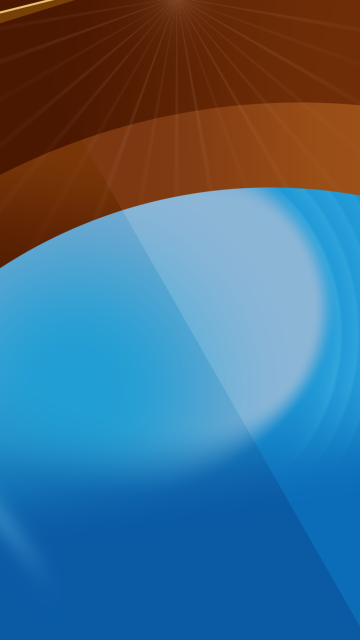
Give the GLSL for this background, as a WebGL 2 fragment shader.

```glsl
#version 300 es
precision highp float;

uniform vec2 u_resolution;
out vec4 outColor;

#define RAY_COUNT 36.0
#define RAY_WIDTH 0.012
#define RAY_STRENGTH 0.13
#define RAY_CENTER vec2(0.491, 1.785)
#define HILL vec3(0.752, -0.116, 1.373)
#define BAND vec3(0.833, -0.331, 1.824)
#define BLOB_CENTER vec2(0.44, 0.921)
#define GLOW_CENTER vec2(0.208, 0.69)
#define SHEEN_START vec2(0.006, 1.778)
#define RIBBONS 4

const float TAU = 6.2831853;

// Antialiased coverage: 1 where the signed distance is negative
float fill(float d) {
    float w = 0.75 / u_resolution.x;
    return smoothstep(w, -w, d);
}

// Circle packed as center.xy, radius
float circle(vec2 p, vec3 c) {
    return length(p - c.xy) - c.z;
}

float ellipse(vec2 q, vec2 radii) {
    return (length(q / radii) - 1.0) * min(radii.x, radii.y);
}

// Evenly spaced beams fanning out of one point
float rays(vec2 p) {
    vec2 q = p - RAY_CENTER;
    float r = length(q);
    float turn = atan(q.x, -q.y) / TAU * RAY_COUNT;
    float angle = abs(fract(turn + 0.5) - 0.5) * TAU / RAY_COUNT;
    float soft = 0.006 + 0.0012 / max(r, 0.02);
    float beam = smoothstep(RAY_WIDTH + soft, RAY_WIDTH - soft, angle);
    float vary = 0.75 + 0.25 * sin(floor(turn + 0.5) * 2.4);
    return beam * vary * mix(1.0, 0.3, smoothstep(0.15, 0.65, r));
}

vec3 brownLayer(vec2 p, float sheen) {
    vec3 upper = mix(vec3(0.29, 0.09, 0.0), vec3(0.37, 0.14, 0.01), smoothstep(0.1, 0.9, p.x));
    upper += vec3(0.06, 0.035, 0.015) * sheen * smoothstep(0.1, 1.0, p.x + 0.3 * (1.78 - p.y));

    // Lighter band above the hill
    vec3 lower = mix(vec3(0.34, 0.12, 0.01), vec3(0.47, 0.21, 0.03),
                     smoothstep(1.03, 1.4, p.y + 0.15 * p.x));
    vec3 lit = mix(vec3(0.49, 0.22, 0.07), vec3(0.61, 0.31, 0.09), smoothstep(0.35, 1.0, p.x));
    lower = mix(lower, lit, sheen);
    vec3 col = mix(upper, lower, fill(circle(p, BAND)));

    // Beams and the light at their origin
    float core = exp(-length(p - RAY_CENTER) * 18.0);
    col = mix(col, vec3(0.88, 0.66, 0.52), rays(p) * RAY_STRENGTH + core * 0.28);

    // Gilded rim in the corner
    float rim = p.y - 1.743 - 0.25 * p.x;
    float gold = fill(1.713 + 0.31 * p.x - p.y) * fill(rim);
    col = mix(col, vec3(0.5, 0.28, 0.03), gold * 0.85);
    return mix(col, vec3(0.93, 0.77, 0.46), fill(abs(rim) - 0.003));
}

vec3 blueLayer(vec2 p, float sheen) {
    // Sky sinking into deep blue
    float height = smoothstep(0.24, 0.62, p.y - 0.15 * p.x);
    vec3 col = mix(vec3(0.04, 0.355, 0.645), vec3(0.12, 0.56, 0.79), height);

    // Soft bright body, crisp on the right and blurred below
    vec2 q = p - BLOB_CENTER;
    float soft = mix(0.03, 0.12, smoothstep(0.85, 0.35, p.x));
    float d = ellipse(q, vec2(q.x < 0.0 ? 0.65 : 0.463, 0.417));
    float body = smoothstep(soft, -soft, d);
    float haze = smoothstep(0.08, 0.62, length(p - GLOW_CENTER));
    vec3 inner = mix(vec3(0.13, 0.62, 0.83), vec3(0.47, 0.665, 0.815), haze);

    // Curved ribbons outside the body, sharp on their outer side
    float ribbon = 0.0;
    for (int i = 0; i < RIBBONS; i++) {
        float k = float(i);
        vec2 radii = vec2(0.485 + 0.048 * k, 0.52 + 0.055 * k);
        float e = ellipse(p - vec2(0.463, 0.852), radii);
        float trail = exp(min(e, 0.0) * 26.0) * smoothstep(0.006, -0.006, e);
        ribbon += trail * (0.34 - 0.04 * k);
    }
    ribbon *= smoothstep(0.43, 0.75, p.y) * smoothstep(0.68, 0.85, p.x);
    col = mix(col, vec3(0.4, 0.76, 0.87), min(ribbon, 0.6));
    col = mix(col, inner, body);

    // Faint wisp at the lower left
    vec2 w = p - vec2(0.0, 0.34);
    float across = (w.y + 1.15 * w.x) / 1.52;
    float wisp = exp(-across * across * 700.0) * smoothstep(0.18, 0.0, p.x);
    col = mix(col, vec3(0.3, 0.64, 0.83), wisp * 0.4);

    // Diagonal sheen: pale over the body, blue in the depths
    vec3 tint = mix(vec3(0.06, 0.68, 1.0), vec3(1.0), body);
    return mix(col, tint, sheen * mix(0.22, 0.14, body));
}

void main() {
    vec2 p = gl_FragCoord.xy / u_resolution * vec2(1.0, 16.0 / 9.0);
    float sheen = fill(-dot(p - SHEEN_START, normalize(vec2(1.751, 1.0))));
    vec3 col = mix(brownLayer(p, sheen), blueLayer(p, sheen), fill(circle(p, HILL)));
    outColor = vec4(col, 1.0);
}
```
